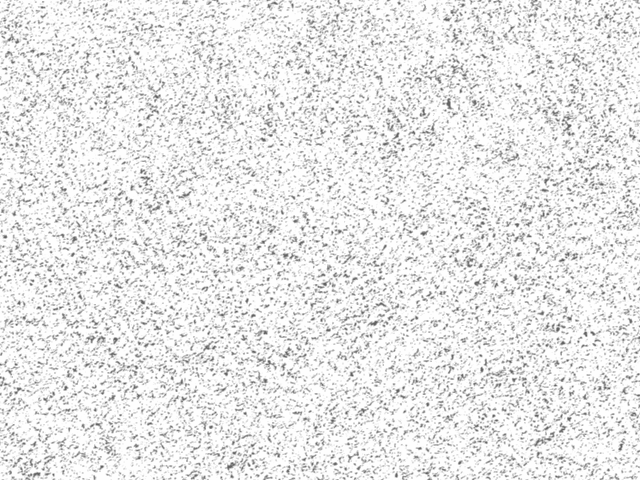
A WebGL 2 fragment shader for this texture:

```glsl
#version 300 es
precision highp float;

uniform vec2 u_resolution;
out vec4 fragColor;

// Lengths are fractions of the canvas height
const vec3 PAPER = vec3(0.995);
const vec3 INK = vec3(0.385);
const vec2 GRAIN_FREQ = vec2(235.0, 370.0);  // cells along and across the grain
const float GRAIN_TILT = 0.4;                // radians
const float FINE_SCALE = 1.8;
const float FINE_SHARE = 0.43;
const float WARP_FREQ = 110.0;
const float WARP_AMOUNT = 0.006;
const float GROUP_FREQ = 75.0;
const float CLUMP_FREQ = 26.0;
const float PATCH_FREQ = 8.0;
const float GROUP_AMOUNT = 0.09;
const float CLUMP_AMOUNT = 0.07;
const float PATCH_AMOUNT = 0.03;
const float INK_LEVEL = 0.671;
const float EDGE = 0.03;
const float FOOTPRINT = 0.0036;              // width of the softening box
const int TAPS = 4;                          // samples per side of the box

float hash(vec2 p) {
    return fract(sin(dot(p, vec2(127.1, 311.7))) * 43758.5453);
}

float valueNoise(vec2 p) {
    vec2 cell = floor(p);
    vec2 f = fract(p);
    vec2 w = f * f * (3.0 - 2.0 * f);
    float low = mix(hash(cell), hash(cell + vec2(1.0, 0.0)), w.x);
    float high = mix(hash(cell + vec2(0.0, 1.0)), hash(cell + vec2(1.0, 1.0)), w.x);
    return mix(low, high, w.y);
}

mat2 rotation(float angle) {
    float c = cos(angle), s = sin(angle);
    return mat2(c, -s, s, c);
}

// Slow variation that gathers the specks into loose groups
float clumping(vec2 p) {
    float group = valueNoise(rotation(0.3) * p * GROUP_FREQ + 11.0) - 0.5;
    float clump = valueNoise(rotation(0.7) * p * CLUMP_FREQ + 31.0) - 0.5;
    float cloud = valueNoise(rotation(1.1) * p * PATCH_FREQ + 57.0) - 0.5;
    return GROUP_AMOUNT * group + CLUMP_AMOUNT * clump + PATCH_AMOUNT * cloud;
}

// Bends the grain so specks vary in direction and outline
vec2 warp(vec2 p) {
    vec2 q = rotation(0.9) * p * WARP_FREQ;
    return p + WARP_AMOUNT * (vec2(valueNoise(q + 73.0), valueNoise(q + 141.0)) - 0.5);
}

// Ink cover of the tilted, ragged specks
float speckle(vec2 p, float bias) {
    vec2 q = rotation(GRAIN_TILT) * warp(p) * GRAIN_FREQ.y;
    q.x *= GRAIN_FREQ.x / GRAIN_FREQ.y;
    float coarse = valueNoise(q);
    float fine = valueNoise(rotation(0.5) * q * FINE_SCALE + 19.0);
    float height = mix(coarse, fine, FINE_SHARE) + bias;
    return smoothstep(INK_LEVEL - EDGE, INK_LEVEL + EDGE, height);
}

void main() {
    vec2 p = gl_FragCoord.xy / u_resolution.y;
    float bias = clumping(p);

    // Average over a small box for soft edges
    float cover = 0.0;
    for (int y = 0; y < TAPS; y++) {
        for (int x = 0; x < TAPS; x++) {
            vec2 offset = (vec2(x, y) + 0.5) / float(TAPS) - 0.5;
            cover += speckle(p + offset * FOOTPRINT, bias);
        }
    }
    cover /= float(TAPS * TAPS);

    fragColor = vec4(mix(PAPER, INK, cover), 1.0);
}
```
